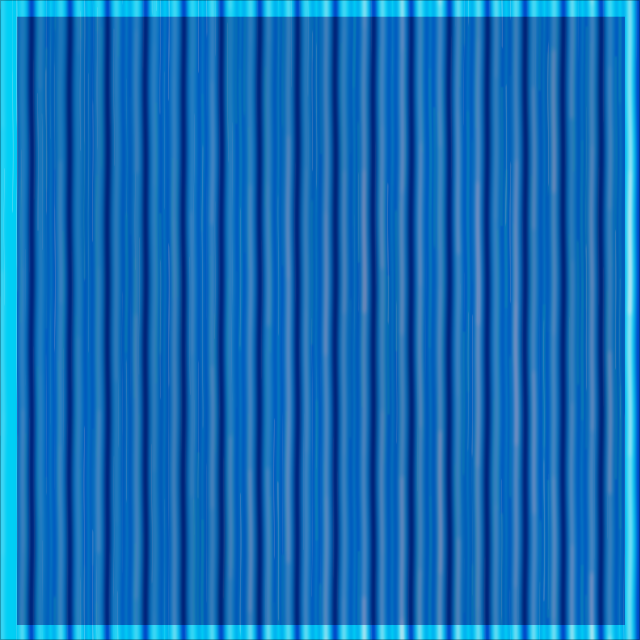
Reproduce this pattern procedurally as a three.js fragment shader.

```glsl
varying vec2 vUv;

const float RIB_COUNT = 16.86;      // ribs across the canvas
const float FIRST_GROOVE = 0.0495;
const float GROOVE_WIDTH = 0.105;   // widths in units of one rib
const float RIDGE_WIDTH = 0.085;
const float VALLEY_WIDTH = 0.075;
const float LANES = 9.0;            // fine streaks per rib
const float STREAK_ROWS = 4.5;
const vec2 PANEL_MIN = vec2(0.0265, 0.0235);
const vec2 PANEL_MAX = vec2(0.9765, 0.974);

const vec3 BASE = vec3(0.02, 0.46, 0.755);
const vec3 VALLEY = vec3(0.0, 0.355, 0.75);
const vec3 LILAC = vec3(0.47, 0.56, 0.76);
const vec3 TEAL = vec3(0.04, 0.51, 0.70);
const vec3 GROOVE = vec3(0.0, 0.145, 0.49);
const vec3 FRAME_CYAN = vec3(0.0, 0.81, 0.96);
const vec3 FRAME_PALE = vec3(0.70, 0.90, 0.95);
const vec3 FRAME_BLUE = vec3(0.0, 0.60, 0.92);
const vec3 FRAME_GROOVE = vec3(0.0, 0.27, 0.78);

float hash(vec2 p) {
  p = fract(p * vec2(0.1031, 0.1137));
  p += dot(p, p.yx + 33.33);
  return fract((p.x + p.y) * p.x * 17.3);
}

float bell(float x, float width) {
  float k = x / width;
  return exp(-k * k);
}

// Value held along a vertical run, with a short blend to the next run
float runValue(float lane, float y) {
  float s = y * STREAK_ROWS + 7.0 * hash(vec2(lane, 3.0));
  float row = floor(s);
  float here = hash(vec2(lane, row + 11.0));
  float next = hash(vec2(lane, row + 12.0));
  return mix(here, next, smoothstep(0.93, 1.0, s - row));
}

float box(vec2 p, vec2 lo, vec2 hi) {
  vec2 soft = vec2(0.0008);
  vec2 inside = smoothstep(lo - soft, lo + soft, p)
              * (1.0 - smoothstep(hi - soft, hi + soft, p));
  return inside.x * inside.y;
}

void main() {
  float sway = 0.0004 * (sin(vUv.y * 13.0 + vUv.x * 40.0) + sin(vUv.y * 31.0));
  float u = (vUv.x + sway - FIRST_GROOVE) * RIB_COUNT;
  float rib = floor(u);
  float t = u - rib;

  // Rib profile: groove at the ends, two ridges, two valleys
  float groove = bell(min(t, 1.0 - t), GROOVE_WIDTH);
  float leftRidge = bell(t - 0.23, RIDGE_WIDTH);
  float rightRidge = bell(t - 0.76, RIDGE_WIDTH);
  float valley = max(bell(t - 0.41, VALLEY_WIDTH), bell(t - 0.59, VALLEY_WIDTH));

  // Ridges vary from rib to rib and along their length
  float leftGain = 0.5 + 0.5 * runValue(rib * 2.0 + 101.0, vUv.y);
  float rightGain = 0.6 + 0.5 * runValue(rib * 2.0 + 102.0, vUv.y);
  float growth = mix(0.5, 1.0, smoothstep(0.1, 0.65, vUv.x));
  float fade = 1.0 - 0.25 * smoothstep(0.45, 1.0, vUv.y);
  float ridge = (leftRidge * leftGain * 0.85 + rightRidge * rightGain) * growth * fade;
  ridge = clamp(ridge, 0.0, 1.0);

  // Fine broken streaks
  float laneU = u * LANES;
  float lane = floor(laneU);
  float laneT = sin(3.14159 * (laneU - lane));
  float streak = runValue(lane + 40.0, vUv.y) * laneT * laneT;
  float glint = smoothstep(0.55, 0.95, streak);
  float tealStreak = laneT * smoothstep(0.55, 0.9, runValue(lane + 307.0, vUv.y));

  // Dark inner panel
  vec3 panel = mix(BASE, VALLEY, valley * 0.9);
  panel = mix(panel, TEAL, tealStreak * 0.5);
  panel = mix(panel, LILAC, max(ridge * 0.85, glint * 0.38));
  panel = mix(panel, GROOVE, groove);
  panel *= 0.985 + 0.02 * sin(vUv.y * 5.0 + rib);

  // Bright frame continuing the same ribs
  vec3 frame = mix(FRAME_CYAN, FRAME_BLUE, valley * 0.5 * smoothstep(0.02, 0.04, vUv.x));
  frame = mix(frame, FRAME_PALE, max(ridge * 0.9, glint * 0.35));
  frame = mix(frame, FRAME_GROOVE, groove * 0.95);
  float rim = 1.0 - box(vUv, vec2(0.0012), vec2(0.9988));
  frame *= 1.0 - 0.3 * rim;

  gl_FragColor = vec4(mix(frame, panel, box(vUv, PANEL_MIN, PANEL_MAX)), 1.0);
}
```
